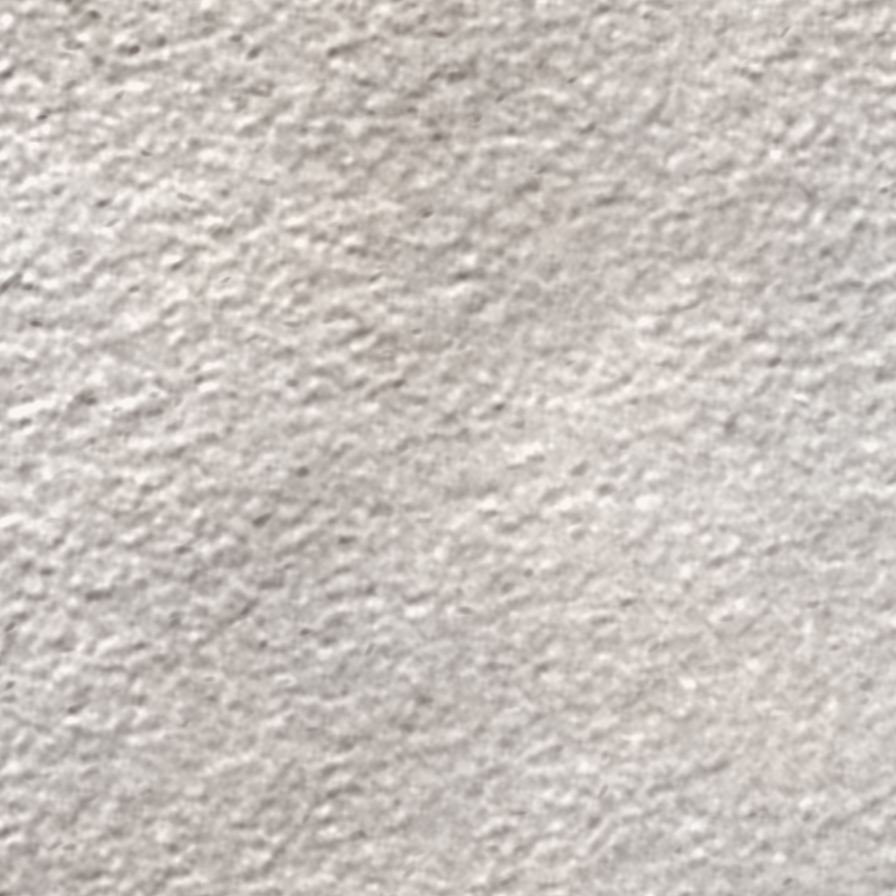
Reproduce this texture procedurally as a WebGL 1 fragment shader.

```glsl
precision highp float;
// Rough pale stone plaster: small lit grains, slanted pits and a soft crease.
uniform vec2 u_resolution;

float hash(vec2 p) {
  return fract(sin(dot(p, vec2(127.1, 311.7))) * 43758.5453);
}

float noise(vec2 p) {
  vec2 i = floor(p), f = fract(p);
  f = f * f * (3.0 - 2.0 * f);
  return mix(mix(hash(i), hash(i + vec2(1.0, 0.0)), f.x),
             mix(hash(i + vec2(0.0, 1.0)), hash(i + vec2(1.0, 1.0)), f.x), f.y);
}

mat2 rotation(float a) {
  return mat2(cos(a), -sin(a), sin(a), cos(a));
}

float fbm(vec2 p) {
  float sum = 0.0, amp = 0.5;
  for (int i = 0; i < 4; i++) {
    sum += amp * noise(p);
    p = rotation(0.6) * p * 2.03 + 17.3;
    amp *= 0.5;
  }
  return sum / 0.9375;
}

// Height of the grains, slightly flattened and rising to the right
float grainHeight(vec2 p) {
  vec2 q = rotation(0.3) * p;
  q += 0.01 * vec2(noise(p * 37.0), noise(p * 37.0 + 40.0));
  return 0.62 * noise(q * vec2(50.0, 72.0)) + 0.38 * noise(rotation(0.9) * p * 98.0 + 9.0);
}

// Scattered slanted ellipses: size is half length and half width in cells
float marks(vec2 p, float cells, float share, float tilt, vec2 size) {
  p *= cells;
  vec2 base = floor(p);
  float cover = 0.0;
  for (int j = -1; j <= 1; j++) {
    for (int i = -1; i <= 1; i++) {
      vec2 id = base + vec2(float(i), float(j));
      vec2 centre = id + vec2(hash(id + 3.1), hash(id + 7.7));
      float angle = tilt + 0.8 * (hash(id + 12.4) - 0.5);
      vec2 d = rotation(angle) * (p - centre);
      float r = length(d / (size * mix(0.7, 1.25, hash(id + 21.9))));
      float present = step(hash(id + 33.5), share) * mix(0.4, 1.0, hash(id + 41.2));
      cover = max(cover, present * (1.0 - smoothstep(0.2, 1.2, r)));
    }
  }
  return cover;
}

float pits(vec2 p) {
  float small = marks(p, 26.0, 0.5, 0.35, vec2(0.3, 0.15));
  float large = marks(p + 5.0, 8.0, 0.25, 0.7, vec2(0.22, 0.055));
  return max(small, large);
}

void main() {
  vec2 uv = gl_FragCoord.xy / u_resolution.y;
  vec2 ragged = uv + 0.007 * (vec2(noise(uv * 60.0), noise(uv * 60.0 + 25.0)) - 0.5);
  vec2 toLight = vec2(-0.35, 0.94);

  // Relief is strongest at the upper left and worn at the lower right
  float patches = fbm(uv * vec2(3.0, 4.5) + 2.0);
  float strength = clamp(0.95 + 0.35 * (uv.y - uv.x) + 0.5 * (patches - 0.5), 0.6, 1.3);
  float relief = grainHeight(uv) - grainHeight(uv + 0.0095 * toLight);

  float tone = 0.585 + 0.95 * strength * relief;
  tone += 0.42 * strength * (noise(rotation(0.2) * uv * vec2(90.0, 125.0)) - 0.5);
  tone += 0.3 * (noise(rotation(0.7) * uv * 175.0) - 0.5);
  tone += 0.62 * (fbm(rotation(0.4) * uv * vec2(2.5, 4.5) + 8.0) - 0.5);

  // Pits with a pale lip on the side that catches the light
  float pit = pits(ragged);
  float lip = max(pits(ragged - 0.01 * toLight) - pit, 0.0);
  tone += strength * (0.16 * lip - 0.52 * pit);

  // Bright flecks
  tone += 0.38 * marks(ragged + 3.0, 21.0, 0.35, 0.3, vec2(0.23, 0.16));

  // Broken crease in the lower right corner
  float crease = ragged.y - 0.02 - 0.5 * (ragged.x - 0.8) - 0.03 * (noise(uv * 14.0) - 0.5);
  float along = smoothstep(0.74, 0.84, uv.x);
  tone -= along * (0.45 * noise(uv * 40.0) * exp(-crease * crease / 0.00006)
                   + 0.12 * (1.0 - smoothstep(-0.03, 0.01, crease)));

  vec3 shadow = vec3(0.60, 0.57, 0.55);
  vec3 light = vec3(0.93, 0.91, 0.89);
  vec3 colour = mix(shadow, light, clamp(tone, -0.35, 1.15));

  // Faint warm and cool stains
  colour += vec3(0.03, 0.0, -0.03) * (fbm(uv * 4.0 + 50.0) - 0.5);
  gl_FragColor = vec4(colour, 1.0);
}
```
